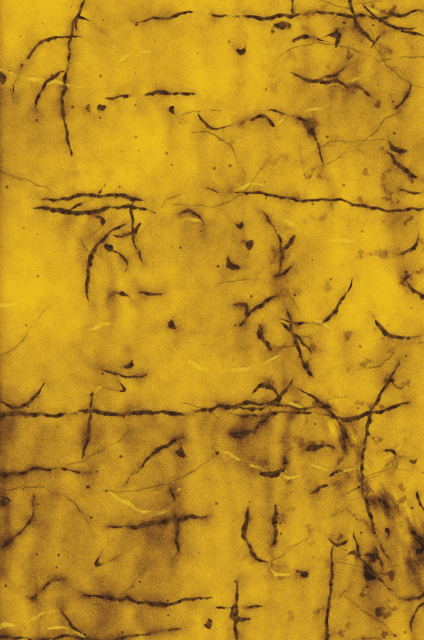
Give the GLSL for this texture, as a WebGL 2 fragment shader.

```glsl
#version 300 es
precision highp float;
// Weathered yellow paint on sheet metal: mottled enamel with rusty cracks.
// Families of wandering strokes are scattered by hash; each adds a dark core,
// a brown halo and a run of rust below, and the summed tone picks the colour.

uniform vec2 u_resolution;
out vec4 fragColor;

const float PI = 3.14159;
const float BASE_TONE = 0.12;
const float MOTTLE = 2.0;
const float GRAIN = 0.75;
const float HALO_TONE = 2.5;
const float DRIP_LENGTH = 0.06;
const float DRIP_TONE = 1.7;
const vec3 PALE = vec3(0.92, 0.79, 0.18);

// Stroke families: long cracks, tall cracks, branches, chips, hairlines, scuffs
const int FAMILIES = 6, TALL = 1, SCUFF = 5;
// Angle spread, shortest and longest half length, half width
const vec4 SHAPE[6] = vec4[6](
  vec4(0.16, 0.07, 0.34, 0.0025), vec4(0.45, 0.05, 0.16, 0.0024),
  vec4(2.40, 0.015, 0.07, 0.0026), vec4(2.80, 0.006, 0.025, 0.0048),
  vec4(1.60, 0.03, 0.13, 0.0010), vec4(0.70, 0.02, 0.09, 0.0028));
// Count, crowding to the right, bend, strength
const vec4 PLACE[6] = vec4[6](
  vec4(11.0, 0.3, 0.10, 1.0), vec4(9.0, 0.8, 0.35, 1.0),
  vec4(52.0, 1.0, 0.60, 1.0), vec4(34.0, 0.3, 1.30, 1.0),
  vec4(30.0, 0.4, 0.50, 0.4), vec4(24.0, 0.0, 0.40, 0.7));

// From bright enamel to nearly black rust; tone 0 is the second colour
const vec3 RAMP[8] = vec3[8](
  vec3(0.91, 0.73, 0.11), vec3(0.86, 0.67, 0.13), vec3(0.79, 0.60, 0.14),
  vec3(0.71, 0.52, 0.14), vec3(0.61, 0.42, 0.14), vec3(0.48, 0.31, 0.13),
  vec3(0.35, 0.23, 0.11), vec3(0.19, 0.12, 0.09));

vec2 hash2(vec2 p) {
  vec3 q = fract(p.xyx * vec3(0.1031, 0.1030, 0.0973));
  q += dot(q, q.yzx + 33.33);
  return fract((q.xx + q.yz) * q.zy);
}

float cornerSlope(vec2 cell, vec2 offset) {
  float a = 2.0 * PI * hash2(cell).x;
  return dot(vec2(cos(a), sin(a)), offset);
}

float noise(vec2 p) {
  vec2 i = floor(p), f = p - i, e = vec2(1.0, 0.0);
  vec2 u = f * f * f * (f * (f * 6.0 - 15.0) + 10.0);
  return 1.4 * mix(
    mix(cornerSlope(i, f), cornerSlope(i + e, f - e), u.x),
    mix(cornerSlope(i + e.yx, f - e.yx), cornerSlope(i + 1.0, f - 1.0), u.x), u.y);
}

float fbm(vec2 p) {
  float sum = 0.0, gain = 0.6;
  for (int i = 0; i < 5; i++, gain *= 0.5) {
    sum += gain * noise(p);
    p = mat2(1.6, 1.2, -1.2, 1.6) * p + 7.3;
  }
  return sum;
}

vec3 rampColor(float tone) {
  float t = clamp(tone + 1.0, 0.0, 6.999);
  return mix(RAMP[int(t)], RAMP[int(t) + 1], fract(t));
}

// One ragged stroke: x = core, y = halo, z = rust run below it
vec3 stroke(vec2 d, float angle, float halfLen, float width, float bend, float ragged, float seed) {
  vec2 dir = vec2(cos(angle), sin(angle)), reach = abs(dir) * halfLen;
  if (abs(d.x) > reach.x + 0.08 || abs(d.y) > reach.y + 0.25) return vec3(0.0);
  vec2 q = vec2(dot(d, dir), dot(d, vec2(-dir.y, dir.x)));
  float t = q.x / halfLen, px = 1.0 / u_resolution.y;
  q.y += bend * halfLen * (t * t - 0.4) + 0.010 * noise(vec2(q.x * 11.0, seed))
       + 0.004 * noise(vec2(q.x * 47.0, seed + 5.5)) + 0.0014 * ragged;
  float gaps = noise(vec2(q.x * 28.0, seed + 9.5));
  float w = width * (0.85 + 0.8 * ragged + 0.7 * gaps) * sqrt(max(1.0 - t * t * t * t, 0.0));
  float dist = length(vec2(max(abs(q.x) - halfLen, 0.0), q.y)) - w, away = max(dist, 0.0);
  float core = (1.0 - smoothstep(-px, px, dist)) * smoothstep(-0.55, -0.2, gaps + 0.3 * ragged);
  float halo = 0.65 * exp(-away / 0.006) + 0.35 * exp(-away / 0.025);
  float depth = -d.y - reach.y;
  float run = smoothstep(-0.015, 0.02, depth) * exp(-max(depth, 0.0) / DRIP_LENGTH)
            * (1.0 - smoothstep(reach.x * 0.6, reach.x + 0.012, abs(d.x)));
  return vec3(core, halo, run);
}

void main() {
  vec2 p = gl_FragCoord.xy / u_resolution.y;
  float aspect = u_resolution.x / u_resolution.y, side = p.x / aspect;
  float cloud = fbm(p * 4.5), fine = fbm(p * 34.0), ragged = fbm(p * 95.0);
  float streak = noise(vec2(p.x * 34.0 + 2.5 * cloud, p.y * 2.5));

  // Enamel: mottling, weathering, grain, stained margins, spatter on the right
  float tone = BASE_TONE + MOTTLE * cloud + 0.8 * noise(p * 2.3 + 4.0) + 0.35 * streak
    + 0.7 * fine + GRAIN * (hash2(floor(p * 512.0)).x - 0.5) + 0.5 * (0.5 - p.y)
    + 0.5 * smoothstep(0.6, 1.0, side) + 2.0 * exp(-side / 0.015)
    + 2.0 * smoothstep(0.25, 0.5, fine) * smoothstep(0.4, 1.0, side);

  // Cracks, chips and scuffs
  vec3 rust = vec3(0.0);
  float scuff = 0.0;
  for (int f = 0; f < FAMILIES; f++) {
    vec4 shape = SHAPE[f], place = PLACE[f];
    for (float i = 0.0; i < place.x; i++) {
      vec2 key = vec2(i + 3.0, float(f) * 29.0 + 17.0);
      vec2 a = hash2(key), b = hash2(key + 211.0), c = hash2(key + 431.0);
      vec2 center = vec2(aspect * (1.0 - a.x * mix(1.0, a.x, place.y)), fract(0.618 * i + 0.2 * a.y));
      float angle = shape.x * (b.x - 0.5) + (f == TALL ? 0.5 * PI : 0.0);
      vec3 s = place.w * stroke(p - center, angle, mix(shape.y, shape.z, b.y * b.y),
        shape.w * (0.7 + 0.6 * c.y), place.z * (2.0 * c.x - 1.0), ragged, i * 3.7 + key.y);
      if (f == SCUFF) scuff = max(scuff, s.x);
      else rust = vec3(max(rust.xy, s.xy), rust.z + s.z * (0.2 + 0.8 * c.y));
    }
  }

  // Flaking diagonal band at the lower right
  float bandX = aspect * mix(1.02, 0.77, smoothstep(0.05, 0.42, p.y)) + 0.03 * noise(p * 13.0);
  float band = (1.0 - smoothstep(0.008, 0.035, abs(p.x - bandX) + 0.012 * fine))
             * smoothstep(0.02, 0.12, p.y) * (1.0 - smoothstep(0.34, 0.42, p.y));
  tone += band * (1.3 + 5.0 * fbm(vec2(p.x + 0.35 * p.y, p.y * 0.45) * 48.0));

  // Rust specks, one per lucky cell
  vec2 cell = floor(p * 40.0), pick = hash2(cell + 91.0);
  float speckDist = length(fract(p * 40.0) - 0.25 - 0.5 * hash2(cell + 7.0)) + 0.05 * ragged;
  float speck = step(pick.x, 0.13) * (1.0 - smoothstep(-0.03, 0.05, speckDist - 0.1 * pick.y));

  // Stains first, then rubbed paint and the dark cores
  tone += HALO_TONE * rust.y * (0.7 + 0.9 * fine + 0.5 * cloud)
        + DRIP_TONE * min(rust.z, 1.3) * (0.6 + 0.9 * streak) + 2.6 * speck;
  vec3 color = mix(rampColor(tone), PALE, scuff * smoothstep(-0.3, 0.3, fine));
  color = mix(color, rampColor(5.2 + 1.8 * ragged), 0.95 * rust.x);
  fragColor = vec4(color, 1.0);
}
```
